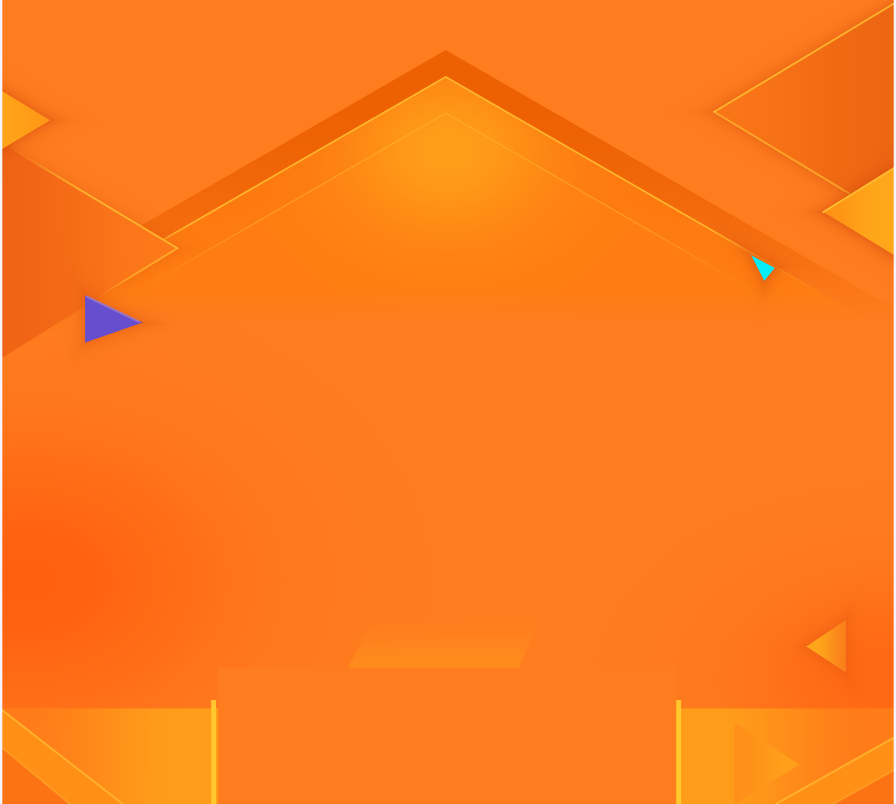
A Shadertoy shader for this background:

```glsl
// Orange stage backdrop: a roof-shaped chevron, translucent side panels,
// small loose triangles and a podium along the bottom.
// Signed distances give fills, shadows and thin gold rims over soft glows.

const vec3 BASE = vec3(1.0, 0.49, 0.12);
const vec3 GOLD = vec3(1.0, 0.65, 0.10);
const vec3 RIM = vec3(1.0, 0.73, 0.18);
const vec3 EMBER = vec3(1.0, 0.37, 0.06);
const vec3 RUST = vec3(0.92, 0.38, 0.05);

// Coverage of a shape from its signed distance
float fill(float d, float px) { return smoothstep(0.6 * px, -0.6 * px, d); }

// Signed distance to a line, negative to the right of a -> b
float side(vec2 p, vec2 a, vec2 b) {
    vec2 e = b - a;
    return dot(p - a, vec2(-e.y, e.x)) / length(e);
}

// Triangle with clockwise corners
float triangle(vec2 p, vec2 a, vec2 b, vec2 c) {
    return max(side(p, a, b), max(side(p, b, c), side(p, c, a)));
}

float box(vec2 p, vec2 low, vec2 high) {
    vec2 d = max(low - p, p - high);
    return max(d.x, d.y);
}

float segment(vec2 p, vec2 a, vec2 b) {
    vec2 e = b - a;
    return length(p - a - e * clamp(dot(p - a, e) / dot(e, e), 0.0, 1.0));
}

float stroke(vec2 p, vec2 a, vec2 b, float px) {
    return fill(segment(p, a, b) - 0.0011, px);
}

float glow(vec2 p, vec2 center, vec2 radius) {
    vec2 q = (p - center) / radius;
    return exp(-dot(q, q));
}

// Roof with 30 degree slopes, negative below it
float roof(vec2 p, float apex) {
    return (p.y - apex + 0.577 * abs(p.x - 0.4975)) * 0.866;
}

// Soft shadow followed by a solid fill
vec3 raised(vec3 col, float d, vec3 paint, float shade, float px) {
    col = mix(col, vec3(0.82, 0.28, 0.04), shade * exp(-max(d, 0.0) * 130.0));
    return mix(col, paint, fill(d, px));
}

vec3 chevron(vec3 col, vec2 p, float px) {
    float fade = smoothstep(0.54, 0.80, p.y);
    col = mix(col, vec3(0.93, 0.38, 0.01), fill(roof(p, 0.8425), px) * sqrt(fade));
    float inner = roof(p, 0.8125);
    vec3 face = mix(BASE, vec3(1.0, 0.49, 0.07), smoothstep(0.535, 0.58, p.y));
    face = mix(face, vec3(0.98, 0.45, 0.06), 0.6 * fade * fill(-roof(p, 0.772), px));
    face = mix(face, vec3(1.0, 0.62, 0.10), glow(p, vec2(0.5, 0.73), vec2(0.11, 0.09)));
    col = mix(col, face, fill(inner, px) * smoothstep(0.53, 0.56, p.y));
    float lit = smoothstep(0.56, 0.66, p.y);
    col = mix(col, RIM, fill(abs(inner) - 0.001, px) * lit * 0.9);
    return mix(col, RIM, fill(abs(roof(p, 0.772)) - 0.0006, px) * lit * 0.55);
}

vec3 sidePanels(vec3 col, vec2 p, float px) {
    // Left pair
    vec2 tip = vec2(0.198, 0.621);
    float d = triangle(p, vec2(0.0, 0.74), tip, vec2(0.0, 0.497));
    vec3 paint = mix(RUST + vec3(0.02, 0.01, 0.03), vec3(0.99, 0.47, 0.10), smoothstep(0.0, 0.18, p.x));
    col = raised(col, d, paint, 0.22 * smoothstep(0.5, 0.62, p.y), px);
    col = mix(col, RIM, 0.85 * smoothstep(0.0, 0.1, p.x) * stroke(p, vec2(0.0, 0.74), tip, px));
    col = mix(col, RIM, 0.7 * smoothstep(0.1, 0.16, p.x) * stroke(p, tip, vec2(0.11, 0.567), px));
    d = triangle(p, vec2(0.0, 0.798), vec2(0.056, 0.764), vec2(0.0, 0.7305));
    col = raised(col, d, mix(GOLD, vec3(1.0, 0.58, 0.08), p.x * 16.0), 0.45, px);
    // Right pair
    tip = vec2(0.797, 0.7734);
    d = triangle(p, tip, vec2(1.0, 0.8958), vec2(1.0, 0.651));
    paint = mix(vec3(0.98, 0.46, 0.09), RUST + vec3(0.01, 0.02, 0.02), smoothstep(0.8, 1.0, p.x));
    col = raised(col, d, paint, 0.4, px);
    col = mix(col, RIM, 0.85 * stroke(p, tip, vec2(1.0, 0.8958), px));
    col = mix(col, RIM, 0.7 * stroke(p, tip, vec2(0.948, 0.682), px));
    tip = vec2(0.919, 0.6615);
    d = triangle(p, tip, vec2(1.0, 0.712), vec2(1.0, 0.612));
    col = raised(col, d, mix(vec3(1.0, 0.57, 0.08), GOLD, smoothstep(0.92, 0.98, p.x)), 0.5, px);
    return mix(col, RIM, stroke(p, tip, vec2(1.0, 0.712), px));
}

vec3 podium(vec3 col, vec2 p, float px) {
    // Gold wings with crossing ribbons in the corners
    float outer = abs(p.x - 0.498);
    vec3 wing = mix(vec3(1.0, 0.62, 0.10), vec3(1.0, 0.49, 0.10), smoothstep(0.30, 0.47, outer));
    col = mix(col, wing, fill(p.y - 0.1068, px) * 0.95);
    float d = triangle(p, vec2(0.82, 0.091), vec2(0.892, 0.044), vec2(0.82, 0.0));
    col = mix(col, mix(vec3(1.0, 0.55, 0.1), GOLD, smoothstep(0.82, 0.89, p.x)), 0.8 * fill(d, px));
    for (int i = 0; i < 2; i++) {
        float k = float(i);
        vec2 leftTop = vec2(0.0, 0.1068 - 0.042 * k), leftEnd = vec2(0.137 - 0.059 * k, 0.0);
        vec2 rightTop = vec2(1.0, 0.0755 - 0.0365 * k), rightEnd = vec2(0.866 + 0.064 * k, 0.0);
        vec3 ribbon = mix(vec3(1.0, 0.56, 0.09), vec3(0.99, 0.45, 0.08), k);
        float cover = max(fill(side(p, leftTop, leftEnd), px), fill(side(p, rightEnd, rightTop), px));
        col = mix(col, ribbon, cover);
        float rim = max(stroke(p, leftTop, leftEnd, px), stroke(p, rightEnd, rightTop, px));
        col = mix(col, RIM, rim * (0.8 - 0.4 * k));
    }
    // Centre block between two bright posts
    col = mix(col, BASE, fill(box(p, vec2(0.2435, -0.1), vec2(0.755, 0.1523)), px));
    float post = abs(outer - 0.2595) - 0.0027;
    return mix(col, vec3(1.0, 0.79, 0.18), fill(max(post, p.y - 0.116), px));
}

void mainImage(out vec4 fragColor, in vec2 fragCoord) {
    // Canvas width is 1, height is 0.8984
    vec2 p = fragCoord / iResolution.xy * vec2(1.0, 0.8984);
    float px = 1.0 / iResolution.x;
    // Warm ground
    vec3 col = mix(BASE, EMBER, 0.95 * glow(p, vec2(0.03, 0.25), vec2(0.22, 0.16)));
    col = mix(col, EMBER, 0.7 * glow(p, vec2(1.0, 0.14), vec2(0.17, 0.11)));
    float sheen = max(side(p, vec2(0.388, 0.152), vec2(0.411, 0.195)), side(p, vec2(0.595, 0.19), vec2(0.579, 0.152)));
    col = mix(col, vec3(1.0, 0.57, 0.11), 0.7 * fill(sheen, px) * smoothstep(0.21, 0.15, p.y));
    col = chevron(col, p, px);
    col = sidePanels(col, p, px);
    col = podium(col, p, px);
    // Loose triangles
    float d = triangle(p, vec2(0.095, 0.568), vec2(0.159, 0.538), vec2(0.095, 0.5156));
    col = raised(col, d, vec3(0.40, 0.31, 0.81), 0.35, px);
    col = mix(col, vec3(0.62, 0.46, 0.75), stroke(p, vec2(0.097, 0.567), vec2(0.155, 0.539), px));
    d = triangle(p, vec2(0.8385, 0.613), vec2(0.8646, 0.599), vec2(0.853, 0.5846));
    col = raised(col, d, vec3(0.02, 0.93, 0.98), 0.45, px);
    d = triangle(p, vec2(0.9, 0.176), vec2(0.944, 0.2057), vec2(0.944, 0.147));
    col = raised(col, d, mix(GOLD, vec3(0.98, 0.5, 0.1), smoothstep(0.91, 0.945, p.x)), 0.25, px);
    // Pale margins
    col = mix(col, vec3(0.96, 0.96, 1.0), fill(0.4974 - abs(p.x - 0.5), px));
    fragColor = vec4(col, 1.0);
}
```
